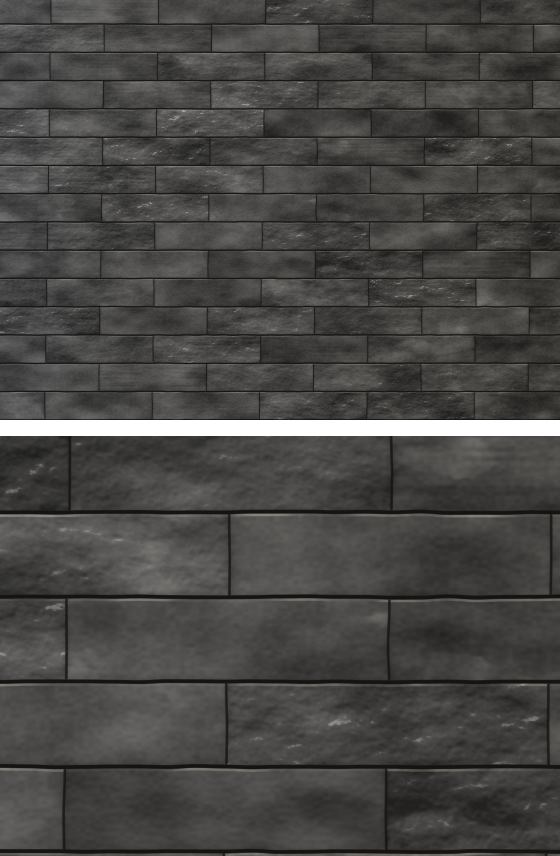
Top: the whole. Bottom: its middle third, enlarged.
A WebGL 2 fragment shader for this texture:

```glsl
#version 300 es
precision highp float;

uniform vec2 u_resolution;
out vec4 outColor;

// Layout, in canvas heights
const float ROW_HEIGHT = 0.0673;
const float BRICK_WIDTH = 0.2555;
const float TOP_ROW_VISIBLE = 0.0573;
const float FIRST_JOINT_X = 0.1215;
const float ROW_DRIFT = 0.00104;
const float BED_HALF_WIDTH = 0.0015;
const float SIDE_HALF_WIDTH = 0.0010;
const float LIP_WIDTH = 0.0021;
const float EDGE_WOBBLE = 0.0012;

// Surface
const float BASE_TONE = 0.272;
const float BRICK_VARIATION = 0.055;
const float CLOUD_STRENGTH = 0.33;
const float STREAK_STRENGTH = 0.055;
const float GRAIN_STRENGTH = 0.035;
const float RELIEF_STRENGTH = 0.42;
const float STAIN_STRENGTH = 0.10;
const float LIP_STRENGTH = 0.17;
const float LIGHT_FALLOFF = 0.055;
const vec3 COOL_TINT = vec3(1.0, 0.995, 0.995);
const vec3 WARM_TINT = vec3(1.02, 1.0, 0.945);
const vec3 LIP_TINT = vec3(1.05, 1.0, 0.88);
const vec3 JOINT_COLOR = vec3(0.085, 0.08, 0.075);

float hash(vec2 p) {
  return fract(sin(dot(p, vec2(127.1, 311.7))) * 43758.5453);
}

float noise(vec2 p) {
  vec2 i = floor(p), f = fract(p);
  f = f * f * (3.0 - 2.0 * f);
  return mix(mix(hash(i), hash(i + vec2(1, 0)), f.x),
             mix(hash(i + vec2(0, 1)), hash(i + vec2(1, 1)), f.x), f.y);
}

float fbm(vec2 p) {
  float sum = 0.0, amplitude = 0.5;
  for (int i = 0; i < 5; i++) {
    sum += amplitude * noise(p);
    p = mat2(1.6, 1.2, -1.2, 1.6) * p + 7.3;
    amplitude *= 0.5;
  }
  return sum;
}

// Slope of the rough surface, lit from above
float relief(vec2 p) {
  vec2 towardLight = vec2(-0.0012, 0.0026);
  vec2 stretch = vec2(38.0, 62.0);
  return fbm(p * stretch) - fbm((p + towardLight) * stretch);
}

float line(float dist, float halfWidth, float blur) {
  return 1.0 - smoothstep(halfWidth - blur, halfWidth + blur, dist);
}

void main() {
  vec2 p = gl_FragCoord.xy / u_resolution.y;
  float aspect = u_resolution.x / u_resolution.y;
  float blur = 0.75 / u_resolution.y;

  // Running bond, counted from the top
  float wobble = (noise(p * vec2(45.0, 30.0)) - 0.5) * EDGE_WOBBLE;
  float down = (1.0 - p.y - TOP_ROW_VISIBLE + wobble) / ROW_HEIGHT + 1.0;
  float row = floor(down);
  float along = (p.x - FIRST_JOINT_X + ROW_DRIFT * row + wobble) / BRICK_WIDTH
              - 0.5 * mod(row, 2.0);
  vec2 brick = vec2(floor(along), row);
  float fromTop = fract(down) * ROW_HEIGHT;
  float fromBed = min(fromTop, ROW_HEIGHT - fromTop);
  float fromSide = min(fract(along), 1.0 - fract(along)) * BRICK_WIDTH;

  // Character of this brick
  float shade = hash(brick + 3.1) - 0.5;
  float rough = smoothstep(0.35, 0.95, hash(brick + 17.7));
  float brushed = smoothstep(0.4, 0.9, hash(brick + 41.3));
  float stained = step(0.62, hash(brick + 63.9));
  vec2 q = p + vec2(hash(brick + 5.5), hash(brick + 9.2)) * 7.0;

  // Clouds, brush marks, grain and pale stains
  float tone = BASE_TONE + shade * BRICK_VARIATION;
  tone += CLOUD_STRENGTH * (fbm(q * vec2(13.0, 24.0)) - 0.48);
  tone += STREAK_STRENGTH * brushed * (noise(q * vec2(14.0, 260.0)) - 0.5);
  tone += GRAIN_STRENGTH * (noise(q * vec2(260.0, 320.0)) - 0.5);
  float stain = smoothstep(0.55, 0.62, fbm(q * vec2(11.0, 21.0) + 31.0));
  tone += STAIN_STRENGTH * stained * stain * fbm(q * 60.0);

  // Uneven relief with occasional glints
  float slope = relief(q) * mix(0.25, 1.0, rough);
  tone += RELIEF_STRENGTH * slope;
  tone += 0.16 * rough * smoothstep(0.09, 0.17, slope);

  // Light fades toward the lower right
  float across = p.x / aspect;
  tone += LIGHT_FALLOFF * (0.5 - across) + 0.02 * (p.y - 0.5);
  vec3 color = max(tone, 0.13) * mix(COOL_TINT, WARM_TINT, across);

  // Worn bright lip under each bed joint, soft shadow at the edges
  color *= 1.0 - 0.22 * exp(-min(ROW_HEIGHT - fromTop, fromSide) / 0.0025);
  float lip = line(abs(fromTop - BED_HALF_WIDTH - 0.5 * LIP_WIDTH), 0.5 * LIP_WIDTH, blur);
  float wear = smoothstep(0.25, 0.8, noise(q * vec2(24.0, 3.0)));
  color += LIP_TINT * LIP_STRENGTH * lip * mix(0.2, 1.0, wear);

  // Dark joints
  float joint = max(line(fromBed, BED_HALF_WIDTH, blur),
                    0.8 * line(fromSide, SIDE_HALF_WIDTH, blur));
  outColor = vec4(mix(color, JOINT_COLOR, joint), 1.0);
}
```
